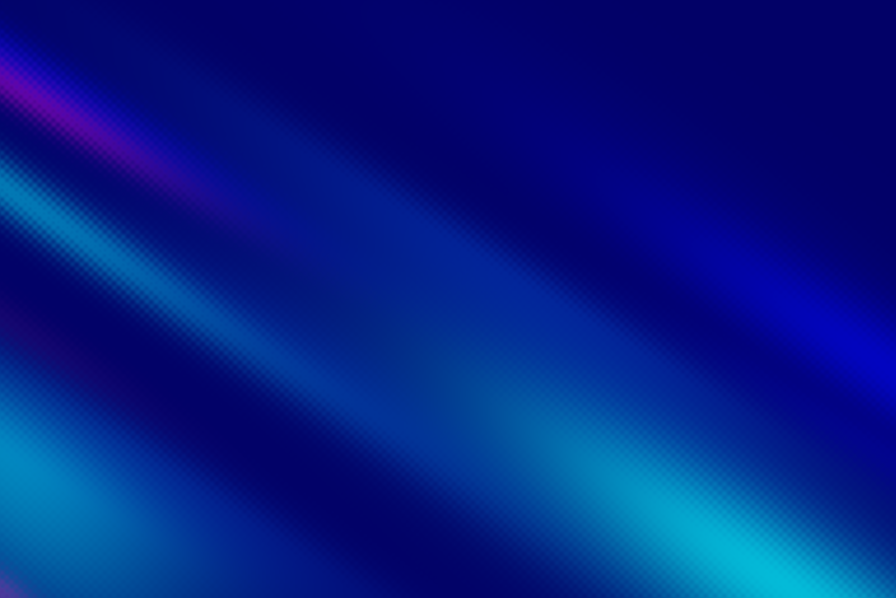
This background is drawn by a WebGL 1 fragment shader. Its source:

```glsl
precision highp float;

uniform vec2 u_resolution;

const vec3 NAVY = vec3(0.006, 0.005, 0.405);
const vec3 ROYAL = vec3(0.0, 0.015, 0.33);
const vec3 AZURE = vec3(0.0, 0.13, 0.19);
const vec3 TEAL = vec3(0.0, 0.46, 0.29);
const vec3 CYAN = vec3(0.01, 0.72, 0.43);
const vec3 MAGENTA = vec3(0.36, 0.0, 0.08);

// Fine dot lattice, from -1 to 1
float halftone(vec2 p, float period) {
  vec2 wave = sin(p * 6.28318 / period);
  return wave.x * wave.y;
}

// Soft falling streak; spread holds the width above and below its axis
float streak(vec2 p, vec2 centre, float slope, float reach, vec2 spread) {
  vec2 offset = p - centre;
  float across = offset.y + slope * offset.x;
  float width = across > 0.0 ? spread.x : spread.y;
  float side = across / width;
  float along = offset.x / reach;
  return exp(-side * side - along * along);
}

// Blue and magenta beams in the upper left
vec3 upperBeams(vec2 p) {
  vec3 light = ROYAL * 0.8 * streak(p, vec2(0.0, 0.91), 0.6, 0.42, vec2(0.045, 0.06));
  light += MAGENTA * streak(p, vec2(0.03, 0.85), 0.58, 0.27, vec2(0.04, 0.035));
  return light;
}

// Long bands running through the middle to the right edge
vec3 middleBands(vec2 p) {
  vec3 light = AZURE * streak(p, vec2(0.9, 0.505), 0.6, 0.55, vec2(0.055, 0.16));
  light += ROYAL * streak(p, vec2(1.52, 0.36), 0.6, 0.42, vec2(0.09, 0.09));
  light += ROYAL * 0.18 * streak(p, vec2(1.15, 0.66), 0.6, 0.5, vec2(0.13, 0.1));
  light += ROYAL * 0.35 * streak(p, vec2(1.5, 0.225), 0.6, 0.4, vec2(0.04, 0.05));
  return light;
}

// Bright cyan beams along the left and bottom edges
vec3 lowerBeams(vec2 p) {
  vec3 light = TEAL * streak(p, vec2(0.0, 0.69), 0.64, 0.42, vec2(0.05, 0.05));
  light += AZURE * 0.65 * streak(p, vec2(0.58, 0.34), 0.66, 0.38, vec2(0.1, 0.075));
  light += CYAN * streak(p, vec2(1.33, 0.01), 0.6, 0.52, vec2(0.13, 0.17));
  light += TEAL * 1.1 * streak(p, vec2(0.0, 0.24), 0.62, 0.32, vec2(0.125, 0.25));
  light += AZURE * 0.7 * streak(p, vec2(0.3, 0.19), 0.62, 0.4, vec2(0.06, 0.13));
  light += MAGENTA * 0.2 * streak(p, vec2(0.0, 0.47), 0.62, 0.25, vec2(0.04, 0.04));
  light += MAGENTA * 0.8 * streak(p, vec2(0.0, 0.01), 0.6, 0.07, vec2(0.035, 0.05));
  return light;
}

void main() {
  vec2 p = gl_FragCoord.xy / u_resolution.y;
  p.x *= 1.5 * u_resolution.y / u_resolution.x;

  // The lattice shifts each streak, so dots show only on its flanks
  p.y += 0.009 * halftone(p, 0.0156);

  vec3 color = NAVY + upperBeams(p) + middleBands(p) + lowerBeams(p);
  gl_FragColor = vec4(clamp(color, 0.0, 1.0), 1.0);
}
```
